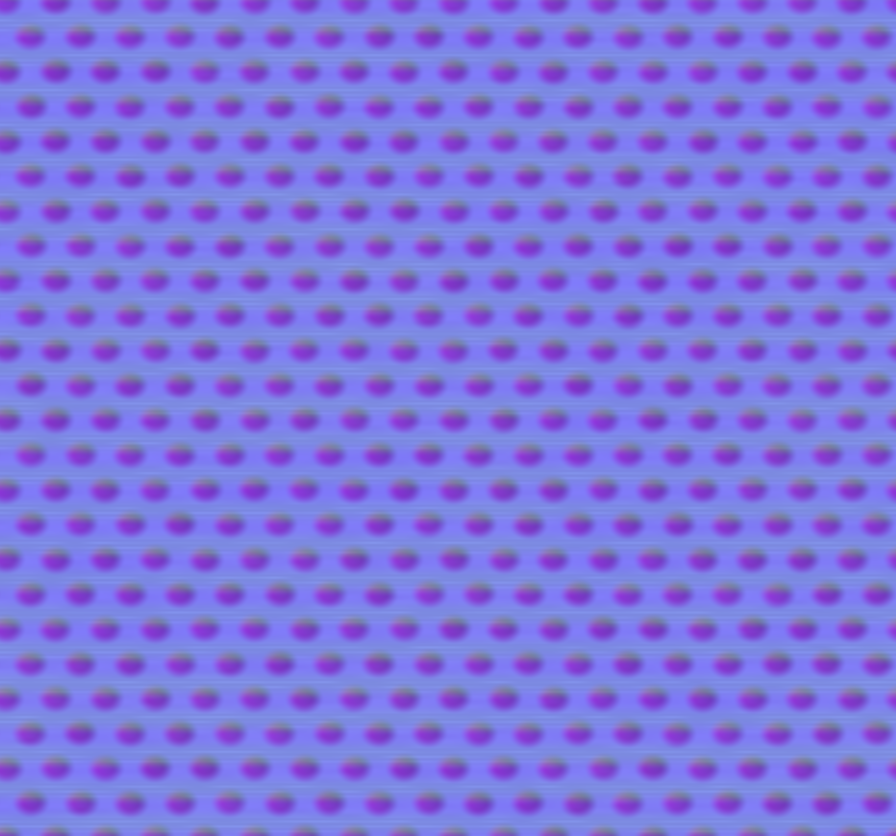
Reproduce this texture map procedurally as a Shadertoy shader.

```glsl
// Tiling normal map of a mesh: staggered rows of soft oval dimples with faint streaks.

const vec2  GRID          = vec2(18.0, 24.0);   // dimples across, rows down (even)
const vec2  GRID_SHIFT    = vec2(0.12, 0.05);   // first dimple centre, from top left
const float CELL_ASPECT   = 0.70;               // cell height / cell width
const vec2  DIMPLE_RADIUS = vec2(0.34, 0.275);  // in cell widths
const float DIMPLE_INNER  = 0.38;               // start of the soft rim
const float DIMPLE_OUTER  = 1.22;               // end of the soft rim
const float JITTER        = 0.012;              // wander of the centres
const float TONE_VARIANCE = 0.05;               // brightness change between dimples
const float STREAKS       = 7.0;                // streak lines per row
const float STREAK_GAIN   = 0.022;
const float CLOUD_GAIN    = 0.02;
const float TAU           = 6.2831853;

const vec3 FLAT_VIOLET = vec3(0.50, 0.48, 0.97);
const vec3 FLAT_PALE   = vec3(0.49, 0.545, 0.89);
const vec3 PIT_PURPLE  = vec3(0.50, 0.22, 0.80);
const vec3 PIT_GREY    = vec3(0.50, 0.51, 0.60);
const vec3 SIDE_TILT   = vec3(-0.20, 0.05, -0.14); // change from left to right

float hash(vec2 p) {
    vec3 q = fract(vec3(p.xyx) * 0.1031);
    q += dot(q, q.yzx + 33.33);
    return fract((q.x + q.y) * q.z);
}

// Value noise that wraps after 'period' lattice steps
float wrapNoise(vec2 p, vec2 period) {
    vec2 i = floor(p);
    vec2 f = fract(p);
    f = f * f * (3.0 - 2.0 * f);
    vec2 a = mod(i, period);
    vec2 b = mod(i + 1.0, period);
    return mix(mix(hash(a), hash(vec2(b.x, a.y)), f.x),
               mix(hash(vec2(a.x, b.y)), hash(b), f.x), f.y);
}

// Flat mesh between the dimples; v runs upward through one row
vec3 flatColour(float v) {
    float pale = 0.5 + 0.5 * cos(TAU * (v - 0.42));
    return mix(FLAT_VIOLET, FLAT_PALE, pale);
}

// Shaded pit: purple lower slope, grey upper slope, pink left, teal right
vec3 pitColour(vec2 p) {
    vec3 c = mix(PIT_PURPLE, PIT_GREY, smoothstep(-0.05, 0.20, p.y));
    float side = clamp(p.x / DIMPLE_RADIUS.x, -1.0, 1.0);
    float upper = smoothstep(-0.22, 0.12, p.y);
    return c + SIDE_TILT * side * mix(0.25, 0.75, upper);
}

void mainImage(out vec4 fragColor, in vec2 fragCoord) {
    vec2 uv = fragCoord / iResolution.xy;
    vec2 g = vec2(uv.x, 1.0 - uv.y) * GRID - GRID_SHIFT;

    // Staggered cell lookup
    float row = floor(g.y + 0.5);
    g.x -= 0.5 * mod(row, 2.0);
    float column = floor(g.x + 0.5);
    vec2 id = mod(vec2(column, row), GRID);
    vec2 cell = vec2(g.x - column, row - g.y);

    // Dimple with a small wander and tone change
    vec2 p = cell * vec2(1.0, CELL_ASPECT);
    p += JITTER * (vec2(hash(id + 3.7), hash(id + 19.1)) * 2.0 - 1.0);
    float rim = length(p / DIMPLE_RADIUS);
    float pit = 1.0 - smoothstep(DIMPLE_INNER, DIMPLE_OUTER, rim);
    float tone = 1.0 + TONE_VARIANCE * (hash(id + 41.3) - 0.5);
    vec3 colour = mix(flatColour(cell.y), pitColour(p) * tone, pit);

    // Fine horizontal streaks, strongest above each dimple
    vec2 streakPeriod = GRID * vec2(2.0, STREAKS);
    float grain = wrapNoise(uv * streakPeriod, streakPeriod) - 0.5;
    float line = sin(TAU * STREAKS * cell.y);
    float above = smoothstep(0.0, 0.3, cell.y) + smoothstep(-0.35, -0.5, cell.y);
    colour += STREAK_GAIN * (grain + line * above * (0.5 + grain)) * vec3(0.7, 1.0, 1.0);

    // Broad cloudy drift
    float cloud = wrapNoise(uv * GRID * 0.5, GRID * 0.5) - 0.5;
    colour += CLOUD_GAIN * cloud * vec3(0.5, 1.0, -0.8);

    fragColor = vec4(clamp(colour, 0.0, 1.0), 1.0);
}
```
